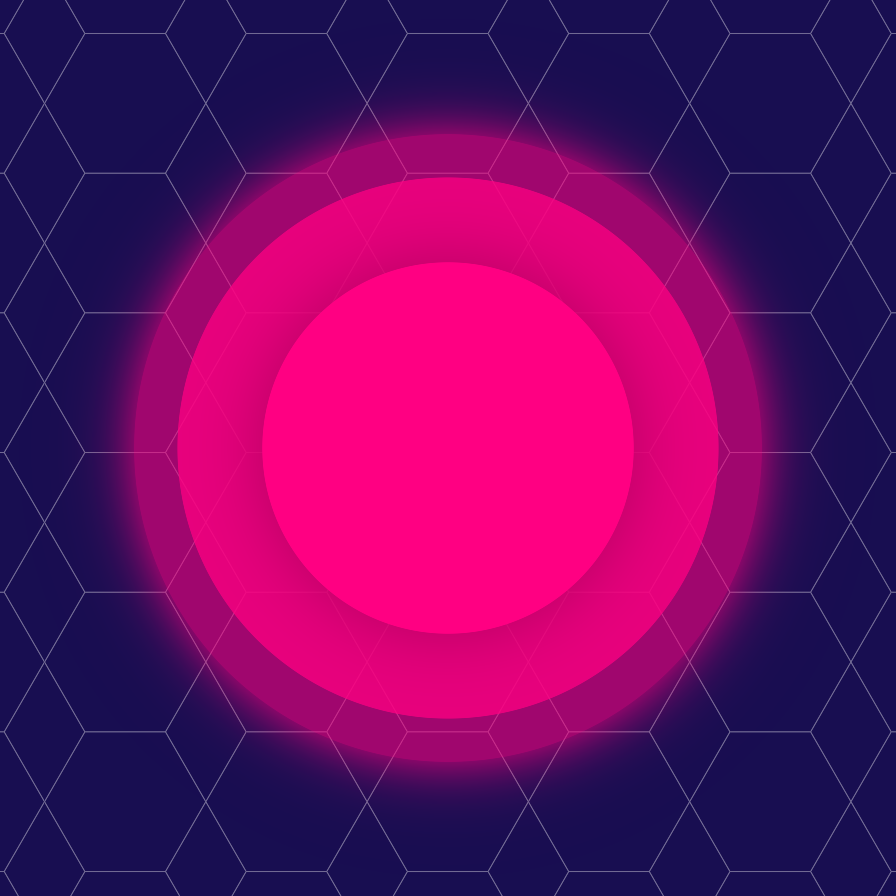
Reproduce this background procedurally as a Shadertoy shader.

```glsl
// Glowing pink concentric discs over a navy field of thin hexagon outlines.

const vec3 NAVY = vec3(0.094, 0.053, 0.317);
const vec3 PINK = vec3(1.0, 0.0, 0.51);
const vec3 LINE_COLOR = vec3(1.0);

const float OUTER_RADIUS = 0.3503;
const float MIDDLE_RADIUS = 0.3020;
const float INNER_RADIUS = 0.2073;
const float OUTER_ALPHA = 0.59;
const float MIDDLE_ALPHA = 0.76;

const float GLOW_SPREAD = 0.0325;
const float GLOW_ALPHA = 0.95;
const float SHADOW_SPREAD = 0.042;
const float SHADOW_ALPHA = 0.22;

const float HEX_SIDE = 0.09;
const vec2 HEX_CENTER = vec2(-0.0003, 0.0729);
const float LINE_WIDTH = 0.0013;
const float LINE_ALPHA = 0.38;

// Distance to hexagon outlines that touch tip to tip on a rectangular lattice.
float hexOutline(vec2 p) {
    float apothem = HEX_SIDE * sqrt(3.0) * 0.5;
    vec2 cell = vec2(2.0 * HEX_SIDE, 2.0 * apothem);
    vec2 q = abs(mod(p - HEX_CENTER + 0.5 * cell, cell) - 0.5 * cell);
    float slanted = dot(q, vec2(sqrt(3.0) * 0.5, 0.5));
    return abs(max(q.y, slanted) - apothem);
}

// Coverage of a shape with signed distance d, softened over one pixel.
float coverage(float d, float pixel) {
    return 1.0 - smoothstep(-0.5 * pixel, 0.5 * pixel, d);
}

// Logistic approximation of a Gaussian-blurred edge.
float blurredEdge(float d, float spread) {
    return 1.0 / (1.0 + exp(1.702 * d / spread));
}

void mainImage(out vec4 fragColor, in vec2 fragCoord) {
    float pixel = 1.0 / iResolution.y;
    vec2 p = (fragCoord - 0.5 * iResolution.xy) * pixel;
    float radius = length(p);

    // Hexagon lines
    float line = coverage(hexOutline(p) - 0.5 * LINE_WIDTH, pixel);
    vec3 color = mix(NAVY, LINE_COLOR, LINE_ALPHA * line);

    // Outer disc, with its glow only outside the rim
    float outer = coverage(radius - OUTER_RADIUS, pixel);
    float glow = GLOW_ALPHA * blurredEdge(radius - OUTER_RADIUS, GLOW_SPREAD);
    color = mix(color, PINK, mix(glow, OUTER_ALPHA, outer));

    // Middle disc, shaded around the inner disc
    float middle = coverage(radius - MIDDLE_RADIUS, pixel);
    color = mix(color, PINK, MIDDLE_ALPHA * middle);
    float shadow = blurredEdge(radius - INNER_RADIUS, SHADOW_SPREAD);
    color *= 1.0 - SHADOW_ALPHA * shadow * middle;

    // Inner disc
    color = mix(color, PINK, coverage(radius - INNER_RADIUS, pixel));

    fragColor = vec4(color, 1.0);
}
```
